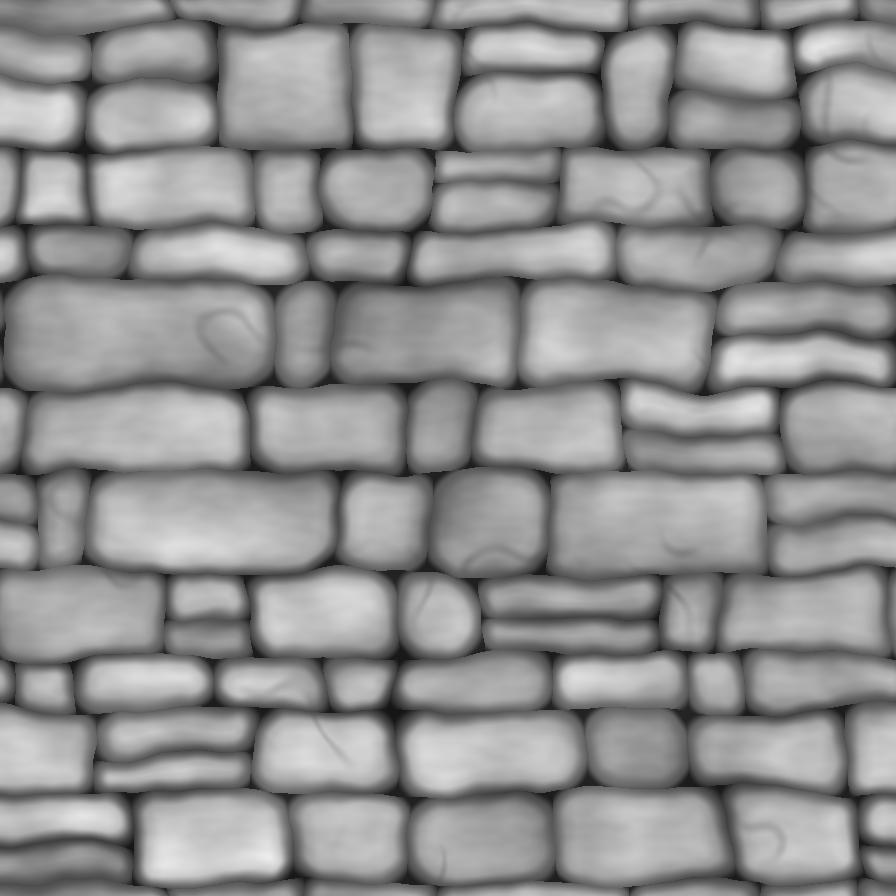
Write a Shadertoy shader that draws this texture map.

```glsl
// Height map of a dry stone wall: uneven courses of rounded, worn grey stones.

const int COURSES = 11;
// Course edges from the top down, and the number of stones in each course.
const float EDGE[12] = float[](-0.015, 0.03, 0.165, 0.255, 0.315, 0.43,
                               0.525, 0.64, 0.732, 0.79, 0.885, 0.985);
const float STONES[11] = float[](6., 7., 8., 6., 5., 6., 6., 7., 8., 6., 6.);

vec2 hash2(vec2 p) {
    vec3 q = fract(p.xyx * vec3(0.1031, 0.1030, 0.0973));
    q += dot(q, q.yzx + 33.33);
    return fract((q.xx + q.yz) * q.zy);
}

float corner(vec2 cell, vec2 f, vec2 offset, float period, float seed) {
    float angle = 6.2832 * hash2(mod(cell + offset, period) + seed).x;
    return dot(vec2(cos(angle), sin(angle)), f - offset);
}

// Gradient noise that tiles over the unit square.
float noise(vec2 p, float period, float seed) {
    p *= period;
    vec2 i = floor(p), f = p - i;
    vec2 w = f * f * f * (f * (f * 6.0 - 15.0) + 10.0);
    float a = corner(i, f, vec2(0, 0), period, seed);
    float b = corner(i, f, vec2(1, 0), period, seed);
    float c = corner(i, f, vec2(0, 1), period, seed);
    float d = corner(i, f, vec2(1, 1), period, seed);
    return mix(mix(a, b, w.x), mix(c, d, w.x), w.y);
}

// Wavy boundary above course k.
float courseEdge(int k, float x) {
    float row = float(k % COURSES);
    return EDGE[k] + 0.016 * noise(vec2(x, row * 0.137), 7.0, 11.0);
}

// Leaning joint to the left of stone i, in stone widths.
float jointEdge(float i, float count, float row, float t) {
    vec2 h = hash2(vec2(mod(i, count) + 3.0, row * 7.0 + 19.0));
    return i + 0.72 * (h.x - 0.5) + 0.2 * (h.y - 0.5) * (t - 0.5);
}

float roundedBox(vec2 p, vec2 halfSize, float radius) {
    vec2 q = abs(p) - halfSize + radius;
    return length(max(q, 0.0)) + min(max(q.x, q.y), 0.0) - radius;
}

void mainImage(out vec4 fragColor, in vec2 fragCoord) {
    vec2 uv = fragCoord / iResolution.xy;
    uv.y = 1.0 - uv.y;

    // Bend the layout so no stone has straight sides.
    vec2 p = uv;
    p += 0.010 * vec2(noise(uv, 11.0, 1.0), noise(uv, 11.0, 2.0));
    p += 0.004 * vec2(noise(uv, 31.0, 3.0), noise(uv, 31.0, 4.0));

    // Find the course.
    if (p.y >= courseEdge(COURSES, p.x)) p.y -= 1.0;
    if (p.y < courseEdge(0, p.x)) p.y += 1.0;
    int k = 0;
    for (int j = 1; j < COURSES; j++)
        if (p.y >= courseEdge(j, p.x)) k = j;
    float top = courseEdge(k, p.x), bottom = courseEdge(k + 1, p.x);
    float row = float(k), count = STONES[k];
    float t = (p.y - top) / (bottom - top);

    // Find the stone within the course.
    float u = p.x * count + hash2(vec2(row, 5.0)).x;
    float i = floor(u);
    if (u < jointEdge(i, count, row, t)) i -= 1.0;
    else if (u >= jointEdge(i + 1.0, count, row, t)) i += 1.0;
    float left = jointEdge(i, count, row, t) / count;
    float right = jointEdge(i + 1.0, count, row, t) / count;
    vec2 id = vec2(mod(i, count) + 1.0, row * 3.0 + 41.0);

    // Some tall places hold two flat stones instead of one.
    vec2 pick = hash2(id + 70.0);
    if (EDGE[k + 1] - EDGE[k] > 0.08 && pick.x < 0.22) {
        float split = mix(top, bottom, mix(0.38, 0.62, pick.y));
        split += 0.012 * noise(p, 9.0, 8.0);
        if (p.y < split) bottom = split;
        else { top = split; id += 130.0; }
    }

    // Rounded outline with a narrow, varying gap.
    vec2 shape = hash2(id), look = hash2(id + 27.0), tilt = hash2(id + 55.0) - 0.5;
    vec2 halfSize = 0.5 * vec2(right - left, bottom - top);
    vec2 local = vec2(u / count, p.y) - 0.5 * vec2(left + right, top + bottom);
    float gap = mix(0.003, 0.006, shape.y);
    float radius = min(mix(0.016, 0.038, shape.x), 0.8 * min(halfSize.x, halfSize.y));
    float dist = roundedBox(local, halfSize - gap, radius);

    // Stone face: own tone, a slant, soft stains and shallow chips.
    float tone = mix(0.62, 0.81, look.x) + 0.09 * step(0.9, look.y);
    tone += 0.15 * dot(tilt, local / halfSize);
    tone += 0.16 * noise(uv, 9.0, 21.0) + 0.10 * noise(uv, 19.0, 22.0);
    tone += 0.035 * noise(uv * vec2(1.0, 2.0), 40.0, 23.0);
    tone -= 0.10 * smoothstep(0.12, 0.0, abs(noise(uv, 13.0, 24.0)))
                 * smoothstep(0.15, 0.45, noise(uv, 7.0, 25.0));
    tone *= mix(0.83, 1.0, smoothstep(0.0, -0.026, dist));

    // Shaded joints, deepest where corners meet.
    float joint = 0.33 + 0.18 * noise(uv, 8.0, 31.0);
    joint *= 1.0 - 0.65 * smoothstep(0.003, 0.013, dist);
    float shade = mix(joint, tone, smoothstep(0.006, -0.011, dist));
    fragColor = vec4(vec3(clamp(shade, 0.0, 1.0)), 1.0);
}
```
